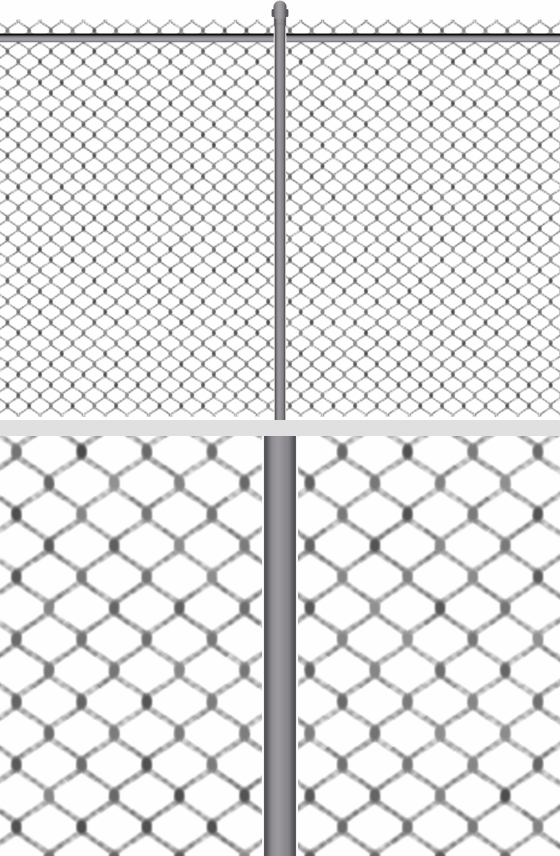
Top, the full canvas; bottom, a detail of the centre.
This pattern is drawn by a Shadertoy shader. Its source:

```glsl
// Chain-link fence on white: a staggered lattice of woven wire knots,
// crossed by a shaded top rail and a central round post with a domed cap.
// Knots are folded to one quadrant, so a single segment draws all the wire.

#define PITCH vec2(0.05174, 0.04965)   // knot spacing, in canvas heights
#define ANCHOR vec2(0.0236, 0.8281)    // one knot, x measured from the post
#define MESH_TOP 2.5                   // lattice rows above the anchor
#define MESH_BOTTOM -16.5              // lattice rows below the anchor
#define WIRE_RADIUS 0.0021
#define KNOT_SIZE vec2(0.0038, 0.0060)
#define SOFTNESS 0.0022
#define POST_RADIUS 0.0127
#define RAIL_Y 0.9098
#define RAIL_RADIUS 0.0104
#define WEAR 0.28                      // tone variation between knots

const vec3 PAPER = vec3(0.995);
const vec3 STEEL = vec3(0.59, 0.58, 0.60);

float hash(vec2 k) {
    return fract(sin(dot(k, vec2(127.1, 311.7))) * 43758.5453);
}

// Coverage of a signed distance, with an edge of the given width.
float cover(float d, float edge) {
    return 1.0 - smoothstep(-0.5 * edge, 0.5 * edge, d);
}

float segmentDistance(vec2 p, vec2 a, vec2 b) {
    vec2 ab = b - a;
    return length(p - a - ab * clamp(dot(p - a, ab) / dot(ab, ab), 0.0, 1.0));
}

float boxDistance(vec2 p, vec2 halfSize) {
    vec2 d = abs(p) - halfSize;
    return length(max(d, 0.0)) + min(max(d.x, d.y), 0.0);
}

// Nearest knot of the two interleaved square grids.
vec2 nearestKnot(vec2 q) {
    vec2 a = round(q);
    vec2 b = round(q - 0.5) + 0.5;
    return distance(q, a) < distance(q, b) ? a : b;
}

vec3 drawMesh(vec3 color, vec2 p, float edge) {
    vec2 q = (p - ANCHOR) / PITCH;
    vec2 knot = nearestKnot(q);
    vec2 local = (q - knot) * PITCH;
    vec2 fold = abs(local);

    // The mesh stops at its crests and at the lowest loops
    float inside = cover((q.y - MESH_TOP) * PITCH.y - 0.001, edge)
                 * cover((MESH_BOTTOM - q.y) * PITCH.y - 0.001, edge)
                 * cover(0.0143 - abs(p.x), edge);

    // Wire leaves the knot upright and leans towards the next one
    float wire = segmentDistance(fold, vec2(0.0020, 0.0050), PITCH * 0.27);
    wire = min(wire, segmentDistance(fold, vec2(0.0018, 0.0), vec2(0.0020, 0.0050)));
    float strand = hash(knot * 2.0 + sign(local) * 0.31);
    float twist = sin(p.x * 603.0) * sin(p.y * 603.0);
    float wireTone = 0.66 + 0.12 * twist + 0.14 * (strand - 0.5);
    color = mix(color, vec3(wireTone), inside * cover(wire - WIRE_RADIUS, edge + SOFTNESS));

    // Dark crossing, absent on the open edge loops
    float woven = step(knot.y, MESH_TOP - 0.25) * step(MESH_BOTTOM + 0.25, knot.y);
    float crossing = (length(fold / KNOT_SIZE) - 1.0) * KNOT_SIZE.x;
    float knotTone = 0.29 + WEAR * hash(knot * 2.0 + 7.0);
    return mix(color, vec3(knotTone), inside * woven * cover(crossing, edge + SOFTNESS));
}

vec3 drawRail(vec3 color, vec2 p, float edge) {
    float t = (p.y - RAIL_Y) / RAIL_RADIUS;
    float d = max(abs(p.y - RAIL_Y) - RAIL_RADIUS, 0.0152 - abs(p.x));
    float shade = mix(0.78, 1.08, smoothstep(-1.0, -0.45, t));
    shade *= mix(1.0, 0.72, smoothstep(-0.2, 0.45, t));
    shade *= mix(1.0, 0.12, smoothstep(0.4, 0.68, t));
    return mix(color, STEEL * shade, cover(d, edge));
}

vec3 drawPost(vec3 color, vec2 p, float edge) {
    // Collar ears, dome and tapering neck
    vec2 c = p - vec2(0.0, 0.969);
    float ears = boxDistance(c, vec2(0.0165, 0.0060)) - 0.0035;
    float dome = length(p - vec2(0.0, 0.983)) - 0.0155;
    float neck = boxDistance(p - vec2(0.0, 0.960), vec2(0.0125, 0.020)) - 0.002;
    float cap = min(dome, neck);
    float t = p.x / 0.0165;
    vec3 capColor = STEEL * (1.06 - 0.55 * t * t - 0.08 * t);
    color = mix(color, vec3(0.34, 0.34, 0.36), cover(ears, edge));
    color = mix(color, capColor, cover(cap, edge));

    // Round pole: dark rims with a broad highlight left of the axis
    float s = p.x / POST_RADIUS;
    float rim = smoothstep(0.45, 1.0, abs(s));
    float shine = exp(-pow((s + 0.12) / 0.38, 2.0));
    vec3 poleColor = STEEL * (0.90 + 0.13 * shine - 0.38 * rim);
    float pole = max(abs(p.x) - POST_RADIUS, p.y - 0.955);
    color = mix(color, poleColor, cover(pole, edge));

    // Shadow line where the cap grips the pole
    float seam = boxDistance(p - vec2(0.0, 0.943), vec2(0.0125, 0.0007));
    return mix(color, STEEL * 0.68, 0.6 * cover(seam, edge));
}

void mainImage(out vec4 fragColor, in vec2 fragCoord) {
    vec2 p = (fragCoord - vec2(0.5 * iResolution.x, 0.0)) / iResolution.y;
    float edge = 1.5 / iResolution.y;
    vec3 color = drawMesh(PAPER, p, edge);
    color = drawRail(color, p, edge);
    color = drawPost(color, p, edge);
    fragColor = vec4(color, 1.0);
}
```
